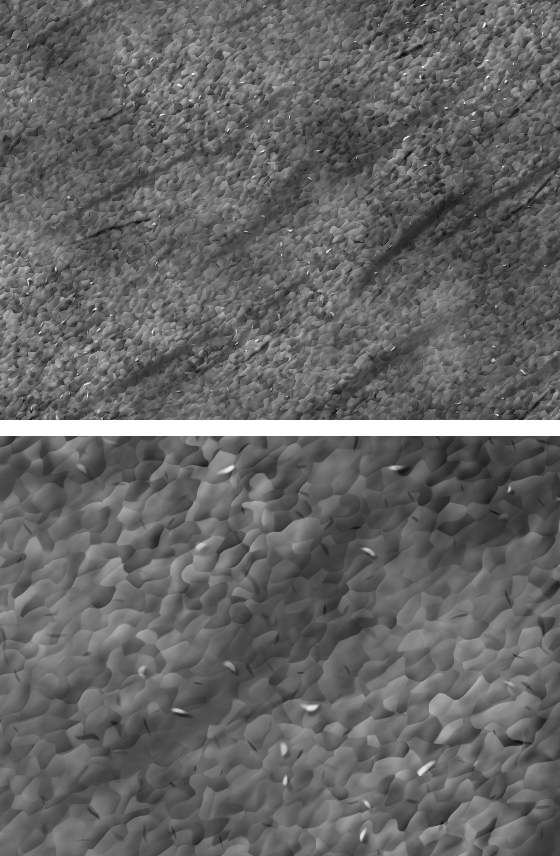
Top, the full canvas; bottom, a detail of the centre.
Give the GLSL for this texture, as a Shadertoy shader.

```glsl
const float BASE_GREY = 0.405;
const float MOTTLE_GAIN = 0.25;
const float GRAIN_GAIN = 0.15;
const float RELIEF_GAIN = 0.11;
const float FLAKE_GAIN = 0.21;
const float STREAK_GAIN = 0.07;
const float BAND_GAIN = 0.15;
const float SCRATCH_GAIN = 0.20;
const float CRACK_GAIN = 0.13;
const float FLECK_GAIN = 0.50;
const float PIT_GAIN = 0.16;
const float LAY_ANGLE = 0.63;
const float GRAIN_CELLS = 88.0;
const float FLAKE_CELLS = 84.0;
const float FLAKE_SHARPNESS = 26.0;
const float FLECK_CELLS = 44.0;
const float PIT_CELLS = 46.0;
const int BANDS = 18;
const int SCRATCHES = 14;
const int CRACKS = 36;
const vec2 SPREAD = vec2(0.7549, 0.5698);

float hash(vec2 p) {
    vec3 q = fract(p.xyx * 0.1031);
    q += dot(q, q.yzx + 33.33);
    return fract((q.x + q.y) * q.z);
}

vec2 hash2(vec2 p) {
    return vec2(hash(p), hash(p + 71.7));
}

float noise(vec2 p) {
    vec2 i = floor(p), f = fract(p);
    f = f * f * (3.0 - 2.0 * f);
    return mix(mix(hash(i), hash(i + vec2(1, 0)), f.x),
               mix(hash(i + vec2(0, 1)), hash(i + 1.0), f.x), f.y);
}

vec2 noise2(vec2 p) {
    return vec2(noise(p), noise(p + 40.0)) - 0.5;
}

float fbm(vec2 p) {
    float sum = 0.0, gain = 0.5;
    for (int i = 0; i < 4; i++) {
        sum += gain * noise(p);
        p = mat2(1.6, 1.2, -1.2, 1.6) * p + 17.3;
        gain *= 0.5;
    }
    return sum / 0.9375;
}

vec2 turn(vec2 p, float a) {
    float c = cos(a), s = sin(a);
    return vec2(c * p.x + s * p.y, c * p.y - s * p.x);
}

// Overlapping flakes, each with its own tone and tilt
float flakes(vec2 p) {
    vec2 id = floor(p);
    float sum = 0.0, total = 0.0;
    for (int y = -1; y <= 1; y++)
    for (int x = -1; x <= 1; x++) {
        vec2 cell = id + vec2(x, y);
        vec2 d = p - cell - hash2(cell);
        vec2 tone = hash2(cell + 19.0) - 0.5;
        float weight = exp(-FLAKE_SHARPNESS * dot(d, d));
        sum += weight * (tone.x + 0.5 * d.y + tone.y * d.x);
        total += weight;
    }
    return sum / max(total, 1e-6);
}

// Bent line that tapers at both ends
float stroke(vec2 p, float angle, float halfLength, float width, float soft, float bend) {
    vec2 d = turn(p, angle);
    float along = d.x / halfLength;
    float taper = max(0.0, 1.0 - along * along);
    float w = width * taper;
    float across = abs(d.y + bend * along * along * halfLength);
    return sqrt(taper) * (1.0 - smoothstep(w * 0.3, w + soft, across));
}

// Scattered small ellipses; chance is the share of filled cells
float chips(vec2 p, float cells, float chance, float seed, vec2 size, float spin) {
    vec2 g = p * cells, id = floor(g);
    vec2 rnd = hash2(id + seed), shape = hash2(id + seed + 23.0);
    vec2 d = fract(g) - 0.5 - (rnd - 0.5) * 0.35;
    d = turn(d, LAY_ANGLE + (shape.x - 0.5) * spin);
    d.y += 1.2 * d.x * d.x * (shape.y - 0.5);
    float r = length(d / (size * mix(0.5, 1.0, shape.y)));
    float filled = step(hash(id + seed + 51.0), chance);
    return filled * mix(0.2, 1.0, rnd.x) * (1.0 - smoothstep(0.35, 1.2, r));
}

void mainImage(out vec4 fragColor, in vec2 fragCoord) {
    vec2 p = fragCoord / iResolution.y;
    vec2 frame = vec2(iResolution.x / iResolution.y, 1.0);
    vec2 wobble = noise2(p * 11.0);
    vec2 jag = noise2(p * 75.0);
    vec2 ragged = p + wobble * 0.018 + jag * 0.010;
    vec2 lay = turn(ragged, LAY_ANGLE);

    // Soft bands, fine scratches and short broken cracks
    float band = 0.0, scratch = 0.0, crack = 0.0;
    for (int i = 0; i < BANDS; i++) {
        vec2 r = hash2(vec2(i, 3)), s = hash2(vec2(i, 9));
        vec2 c = fract(float(i) * SPREAD + 0.43) * frame;
        float b = stroke(ragged - c, LAY_ANGLE + (r.x - 0.5) * 0.35, mix(0.10, 0.34, r.y),
                         mix(0.005, 0.026, s.x * s.x), 0.009, (s.y - 0.5) * 0.2);
        band = max(band, b * mix(0.45, 1.0, s.y));
    }
    for (int i = 0; i < SCRATCHES; i++) {
        vec2 r = hash2(vec2(i, 15)), s = hash2(vec2(i, 21));
        vec2 c = fract(float(i) * SPREAD + 0.17) * frame;
        float k = stroke(p + wobble * 0.008 + jag * 0.003 - c, LAY_ANGLE - 0.15 + (r.x - 0.5) * 0.8,
                         mix(0.05, 0.17, r.y), mix(0.002, 0.005, s.x), 0.0025, (s.y - 0.5) * 0.2);
        scratch = max(scratch, k * mix(0.4, 1.0, s.x));
    }
    for (int i = 0; i < CRACKS; i++) {
        vec2 r = hash2(vec2(i, 33)), s = hash2(vec2(i, 39));
        vec2 c = fract(float(i) * SPREAD + 0.71) * frame;
        float k = stroke(ragged - c, -0.9 + (r.x - 0.5) * 0.9, mix(0.015, 0.05, r.y),
                         0.002, 0.002, (s.y - 0.5) * 0.3);
        crack = max(crack, k * mix(0.3, 1.0, s.x));
    }
    crack *= smoothstep(0.25, 0.6, noise(p * 60.0 + 3.0));

    // Flaky grain with raised edges, smoothed inside the bands
    vec2 along = turn(p, LAY_ANGLE) * vec2(0.75, 1.15);
    vec2 q = along * GRAIN_CELLS;
    float grain = fbm(q + 0.5 * noise2(q * 0.7)) - 0.5;
    float relief = noise(q * 1.2 + 7.0) - noise(q * 1.2 + vec2(7.4, 6.5));
    float flake = flakes(along * FLAKE_CELLS + 0.9 * noise2(q * 0.9 + 60.0));
    float patches = fbm(p * 5.0 + 11.0);
    float rough = mix(0.75, 1.25, smoothstep(0.35, 0.65, patches)) * (1.0 - 0.8 * band);

    // Tone of the worn surface
    float mottle = fbm(p * 7.5 + 30.0) - 0.5 + 0.6 * (patches - 0.5);
    float streak = smoothstep(0.55, 0.95, noise(lay * vec2(3.0, 24.0) + 5.0));
    float grey = BASE_GREY + MOTTLE_GAIN * mottle;
    grey += rough * (GRAIN_GAIN * grain + RELIEF_GAIN * relief + FLAKE_GAIN * flake);
    grey -= STREAK_GAIN * streak + BAND_GAIN * band;
    grey -= SCRATCH_GAIN * scratch + CRACK_GAIN * crack;

    // Dark pits and bright flecks, crowded on rough patches and band edges
    float rim = 4.0 * band * (1.0 - band);
    float crowd = 0.03 + 0.20 * smoothstep(0.52, 0.70, patches) + 0.10 * rim;
    vec2 chipped = p + wobble * 0.03 + jag * 0.009;
    float pit = chips(chipped + 0.37, PIT_CELLS, 0.42, 5.0, vec2(0.34, 0.10), 4.5);
    float shade = chips(chipped + vec2(-0.003, 0.003), FLECK_CELLS, crowd, 13.0, vec2(0.32, 0.18), 2.6);
    float fleck = chips(chipped, FLECK_CELLS, crowd, 13.0, vec2(0.32, 0.14), 2.6);
    grey -= PIT_GAIN * (pit * (1.0 - 0.7 * band) + shade);
    grey += FLECK_GAIN * fleck;

    fragColor = vec4(vec3(clamp(grey, 0.07, 0.95)), 1.0);
}
```
